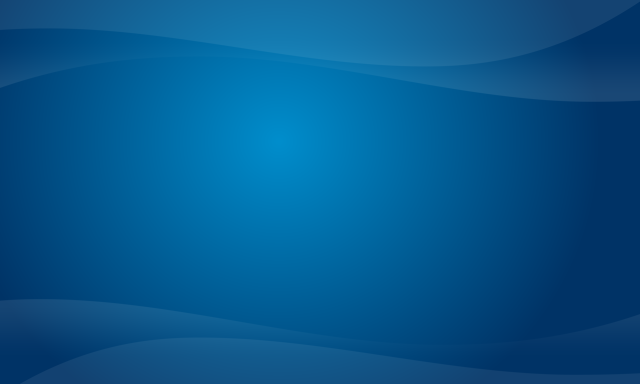
Give the GLSL for this background, as a Shadertoy shader.

```glsl
// Blue backdrop: a soft radial glow on navy, crossed by translucent wave
// ribbons along the top and bottom. Each wave eases from a crest to a trough
// and curls away at both ends; ribbons are thin white veils, some of them fading.

const vec3 NAVY = vec3(0.0, 0.20, 0.40);
const vec3 AZURE = vec3(0.0, 0.555, 0.80);
const vec3 VEIL = vec3(1.0);
const float CURL = 2.2;

// Radial gradient, with distances measured in canvas heights
vec3 radialGlow(vec2 uv, vec2 center, float aspect, float radius) {
    vec2 offset = (uv - center) * vec2(aspect, 1.04);
    return mix(AZURE, NAVY, clamp(length(offset) / radius, 0.0, 1.0));
}

// Wave height at x; ends holds the fall at the left and the rise at the right
float waveHeight(float x, vec2 crest, vec2 trough, vec2 ends) {
    float left = max(crest.x - x, 0.0) / crest.x;
    float right = max(x - trough.x, 0.0) / (1.0 - trough.x);
    float slope = mix(crest.y, trough.y, smoothstep(crest.x, trough.x, x));
    return slope - ends.x * pow(left, CURL) + ends.y * pow(right, CURL);
}

// Antialiased cover of the side where the signed distance is positive
float cover(float signedDistance, float pixel) {
    return smoothstep(-0.75 * pixel, 0.75 * pixel, signedDistance);
}

void mainImage(out vec4 fragColor, in vec2 fragCoord) {
    vec2 uv = fragCoord / iResolution.xy;
    float pixel = 1.0 / iResolution.y;
    float aspect = iResolution.x / iResolution.y;

    vec3 color = radialGlow(uv, vec2(0.436, 0.632), aspect, 0.835);

    // Upper ribbons: an even veil, then one that brightens downwards
    float upper = waveHeight(uv.x, vec2(0.078, 0.926), vec2(0.664, 0.827), vec2(0.004, 0.169));
    float upperFade = waveHeight(uv.x, vec2(0.3125, 0.853), vec2(0.924, 0.735), vec2(0.082, 0.003));
    float sink = 1.0 - smoothstep(0.74, 0.90, uv.y);
    color = mix(color, VEIL, 0.08 * cover(uv.y - upper, pixel));
    color = mix(color, VEIL, 0.10 * sink * cover(uv.y - upperFade, pixel));

    // Lower ribbons: one that dims downwards, then an even veil
    float lowerFade = waveHeight(uv.x, vec2(0.065, 0.221), vec2(0.69, 0.102), vec2(0.004, 0.080));
    float lower = waveHeight(uv.x, vec2(0.3125, 0.121), vec2(0.898, 0.024), vec2(0.152, 0.004));
    float lift = smoothstep(0.06, 0.22, uv.y);
    color = mix(color, VEIL, 0.085 * lift * cover(lowerFade - uv.y, pixel));
    color = mix(color, VEIL, 0.07 * cover(lower - uv.y, pixel));

    fragColor = vec4(color, 1.0);
}
```
